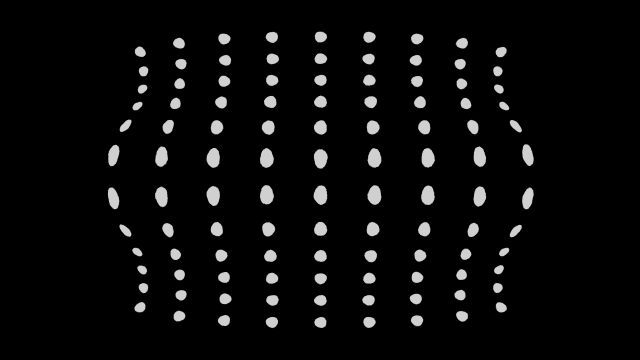
Give the GLSL for this pattern, as a Shadertoy shader.

```glsl
// A bulging grid of pale, slightly ragged dots on black: nine columns, twelve rows.
// One quadrant of ellipses is looped over and mirrored; each row has its own spread,
// and the dots stretch and lean toward the outer columns. Units: 432 per canvas height.

const float UNITS = 432.0;
const int ROWS = 6;                 // rows per half, counted from the equator
const int COLUMNS = 5;              // columns per half, counted from the middle
const vec3 DOT_COLOR = vec3(0.815);
const vec3 BACKGROUND = vec3(0.0);
const float CENTER_X = 0.8;
const float EQUATOR_Y = 4.0;
const float WOBBLE = 0.045;         // broad deformation of outlines
const float ROUGHNESS = 0.07;       // fine raggedness of outlines

// Per row, from the equator outward
const float ROW_Y[ROWS]   = float[](22.0, 61.0, 92.5, 119.0, 145.0, 171.3);
const float SPACING[ROWS] = float[](64.7, 62.8, 60.3, 58.5, 57.8, 58.4);
const float EDGE_X[ROWS]  = float[](248.5, 234.0, 220.0, 214.0, 212.5, 216.5);
const float EDGE_SAG[ROWS] = float[](-4.0, -2.0, 5.0, 10.5, 15.0, 18.0);
const float EDGE_LEAN[ROWS] = float[](0.22, 0.76, 0.95, 0.9, 0.3, 0.6);
const vec2 MID_RADIUS[ROWS] = vec2[](vec2(8.1, 11.5), vec2(7.7, 8.4), vec2(7.5, 7.1),
                                     vec2(7.4, 6.5), vec2(7.4, 6.3), vec2(7.3, 6.5));
const vec2 EDGE_RADIUS[ROWS] = vec2[](vec2(6.2, 13.2), vec2(4.1, 9.3), vec2(4.0, 6.7),
                                      vec2(4.6, 6.3), vec2(5.6, 6.0), vec2(6.9, 5.7));

float hash(vec2 p) {
    vec3 q = fract(vec3(p.xyx) * 0.1031);
    q += dot(q, q.yzx + 33.33);
    return fract((q.x + q.y) * q.z);
}

float noise(vec2 p) {
    vec2 cell = floor(p), f = fract(p);
    f = f * f * (3.0 - 2.0 * f);
    return mix(mix(hash(cell), hash(cell + vec2(1, 0)), f.x),
               mix(hash(cell + vec2(0, 1)), hash(cell + vec2(1, 1)), f.x), f.y);
}

// Approximate signed distance to an ellipse whose unit outline is scaled
float ellipseDistance(vec2 p, vec2 radius, float outline) {
    vec2 e = p / radius;
    float len = length(e);
    return (len - outline) * max(len, 0.001) / max(length(e / radius), 0.0001);
}

void mainImage(out vec4 fragColor, in vec2 fragCoord) {
    vec2 p = (fragCoord - 0.5 * iResolution.xy) / iResolution.y * UNITS;
    p.x -= CENTER_X;
    vec2 side = vec2(p.x < 0.0 ? -1.0 : 1.0, p.y < EQUATOR_Y ? -1.0 : 1.0);
    float grain = noise(p * 0.55 + 500.0) - 0.5;
    float dist = UNITS;

    for (int row = 0; row < ROWS; row++) {
        float lift = 5.5 * exp(-ROW_Y[row] / 60.0);
        vec2 mirrored = vec2(p.x, p.y - lift) * side;

        for (int column = 0; column < COLUMNS; column++) {
            float k = float(column);
            float q = k / float(COLUMNS - 1);

            // Curved grid position
            float squeeze = 4.0 * SPACING[row] - EDGE_X[row];
            vec2 center = vec2(k * SPACING[row] - squeeze * q * q * q * q,
                               ROW_Y[row] - EDGE_SAG[row] * q * q * q);
            vec2 offset = mirrored - center;

            // Leaning ellipse
            float lean = EDGE_LEAN[row] * q * q;
            vec2 across = vec2(cos(lean), sin(lean));
            vec2 along = vec2(across.y, -across.x);
            vec2 local = vec2(dot(offset, across), dot(offset, along));
            vec2 radius = mix(MID_RADIUS[row], EDGE_RADIUS[row], q * q * q);

            // Irregular outline
            vec2 id = vec2(k * side.x, (float(row) + 1.0) * side.y) + 20.0;
            vec2 spread = offset * side;
            float angle = atan(spread.y, spread.x + 0.0001);
            float phase = 6.2832 * hash(id);
            float outline = 1.0 + WOBBLE * sin(3.0 * angle + phase) + ROUGHNESS * grain;
            dist = min(dist, ellipseDistance(local, radius, outline));
        }
    }

    float pixel = UNITS / iResolution.y;
    float coverage = 1.0 - smoothstep(-0.7 * pixel, 0.7 * pixel, dist);
    fragColor = vec4(mix(BACKGROUND, DOT_COLOR, coverage), 1.0);
}
```
